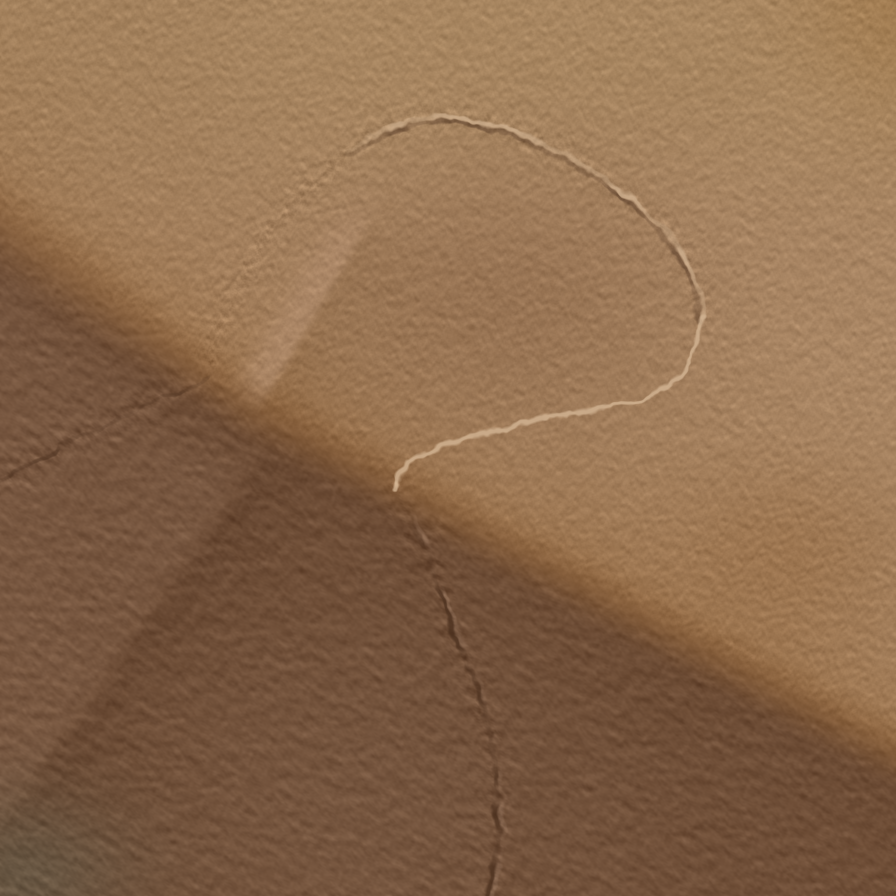
A Shadertoy shader for this texture:

```glsl
// Draws sunlit, grainy tan ground with a looping pale ridge, a fold and a diagonal soft shadow.
#define LIT vec3(0.660, 0.522, 0.388)
#define GOLD vec3(0.592, 0.432, 0.280)
#define SHADE vec3(0.438, 0.310, 0.220)
#define DEEP vec3(0.405, 0.276, 0.185)
#define PALE vec3(0.82, 0.70, 0.57)
#define CRACK vec3(0.29, 0.185, 0.115)
#define GRAIN_SCALE 150.0
#define GRAIN_AMOUNT 0.125
#define LINE_WIDTH 0.0028
#define WOBBLE 0.014
#define STEPS 10

float hash(vec2 p) {
    vec3 q = fract(vec3(p.xyx) * 0.1031);
    q += dot(q, q.yzx + 33.33);
    return fract((q.x + q.y) * q.z);
}

float noise(vec2 p) {
    vec2 i = floor(p), f = fract(p);
    f = f * f * (3.0 - 2.0 * f);
    return mix(mix(hash(i), hash(i + vec2(1, 0)), f.x),
               mix(hash(i + vec2(0, 1)), hash(i + vec2(1, 1)), f.x), f.y);
}

float fbm(vec2 p) {
    float sum = 0.0, weight = 0.5;
    for (int i = 0; i < 3; i++) {
        sum += weight * noise(p);
        p = mat2(1.6, 1.2, -1.2, 1.6) * p + 7.3;
        weight *= 0.5;
    }
    return sum;
}

float relief(vec2 p) { return fbm(p) - fbm(p + vec2(0.30, -0.60)); }

float blob(vec2 p, vec2 centre, vec2 radius) {
    vec2 q = (p - centre) / radius;
    return exp(-dot(q, q));
}

// Signed distance to a quadratic curve; positive on its left side.
float curve(vec2 p, vec2 a, vec2 b, vec2 c) {
    float best = 9.0, side = 1.0;
    vec2 start = a;
    for (int i = 1; i <= STEPS; i++) {
        float t = float(i) / float(STEPS);
        vec2 end = mix(mix(a, b, t), mix(b, c, t), t);
        vec2 v = end - start, w = p - start;
        float d = length(w - v * clamp(dot(w, v) / dot(v, v), 0.0, 1.0));
        if (d < best) {
            best = d;
            side = v.x * w.y - v.y * w.x < 0.0 ? -1.0 : 1.0;
        }
        start = end;
    }
    return best * side;
}

float nearer(float a, float b) { return abs(a) < abs(b) ? a : b; }
float line(float d, float width) { return 1.0 - smoothstep(width * 0.3, width * 1.6, abs(d)); }

void mainImage(out vec4 fragColor, in vec2 fragCoord) {
    vec2 p = fragCoord / iResolution.xy;
    float cloud = fbm(p * 9.0) - 0.45;
    vec2 q = p + WOBBLE * (vec2(fbm(p * 55.0), fbm(p * 55.0 + 31.0)) - 0.44);

    // Lit ground: warm tones near the shadow, in the loop and at the corner
    float edge = p.y - max(0.753 - 0.746 * p.x, 0.694 - 0.533 * p.x) + 0.006 * cloud;
    vec3 lit = LIT + 0.02 * cloud + vec3(0.0, 0.006, -0.008) * smoothstep(0.7, 0.95, p.y);
    lit = mix(lit, GOLD, 0.90 * exp(-max(edge, 0.0) / 0.11));
    lit = mix(lit, vec3(0.575, 0.432, 0.308), 0.75 * blob(p, vec2(0.56, 0.66), vec2(0.20, 0.15)));
    lit = mix(lit, GOLD, 0.60 * blob(p, vec2(0.87, 0.38), vec2(0.14, 0.10)));
    lit = mix(lit, vec3(0.62, 0.46, 0.27), 0.50 * blob(p, vec2(1.02, 1.0), vec2(0.13, 0.13)));
    lit = mix(lit, vec3(0.61, 0.475, 0.340), 0.4 * blob(p, vec2(0.10, 0.90), vec2(0.25, 0.2)));

    // Raised fold with a bright left flank
    vec2 r = p - vec2(0.285, 0.545);
    float across = dot(r, vec2(0.862, -0.507)), along = dot(r, vec2(0.507, 0.862));
    float flank = smoothstep(-0.050, -0.008, across) * (1.0 - smoothstep(-0.003, 0.012, across));
    float extent = smoothstep(-0.02, 0.03, along) * (1.0 - smoothstep(0.18, 0.29, along));
    lit = mix(lit, vec3(0.685, 0.540, 0.415), 0.75 * flank * extent);
    lit -= 0.04 * smoothstep(0.0, 0.015, across) * exp(-max(across, 0.0) / 0.06) * extent;

    // Shaded ground with a dark diagonal crease
    vec3 shade = SHADE + 0.02 * cloud;
    shade = mix(shade, DEEP, 0.65 * exp(min(edge, 0.0) / 0.09) * smoothstep(0.2, 0.33, p.x));
    float crease = dot(p - vec2(0.273, 0.447), vec2(0.818, -0.575));
    float fall = smoothstep(-0.018, 0.008, crease) * exp(-max(crease, 0.0) / 0.05);
    shade = mix(shade, vec3(0.36, 0.24, 0.16), 0.50 * fall * (1.0 - smoothstep(0.43, 0.53, p.y)));
    shade += 0.028 * (1.0 - smoothstep(-0.03, 0.0, crease)) * smoothstep(0.04, 0.14, -edge);
    shade = mix(shade, vec3(0.475, 0.350, 0.260), 0.6 * blob(p, vec2(0.40, 0.05), vec2(0.24, 0.24)));
    shade = mix(shade, vec3(0.40, 0.350, 0.275), 0.75 * blob(p, vec2(0.02, 0.02), vec2(0.12, 0.09)));
    float blur = mix(0.072, 0.048, smoothstep(0.0, 0.35, p.x));
    float sun = smoothstep(-blur, blur, edge);
    vec3 col = mix(shade, lit, sun);
    col += vec3(0.012, 0.002, -0.012) * 4.0 * sun * (1.0 - sun);

    // Ridge, cracks and the faint left end of the loop
    float upper = nearer(curve(q, vec2(0.390, 0.831), vec2(0.450, 0.872), vec2(0.508, 0.870)),
                         curve(q, vec2(0.508, 0.870), vec2(0.592, 0.859), vec2(0.671, 0.801)));
    upper = nearer(upper, curve(q, vec2(0.671, 0.801), vec2(0.785, 0.727), vec2(0.784, 0.648)));
    float lower = nearer(curve(q, vec2(0.784, 0.648), vec2(0.777, 0.573), vec2(0.710, 0.551)),
                         curve(q, vec2(0.710, 0.551), vec2(0.638, 0.539), vec2(0.560, 0.521)));
    lower = nearer(lower, curve(q, vec2(0.560, 0.521), vec2(0.449, 0.501), vec2(0.4375, 0.456)));
    float crack = nearer(curve(q, vec2(0.4375, 0.456), vec2(0.479, 0.385), vec2(0.508, 0.290)),
                         curve(q, vec2(0.508, 0.290), vec2(0.579, 0.154), vec2(0.544, -0.01)));
    float branch = curve(q, vec2(-0.01, 0.460), vec2(0.117, 0.529), vec2(0.234, 0.577));
    float trace = curve(q, vec2(0.390, 0.831), vec2(0.267, 0.733), vec2(0.234, 0.596));

    // Relief of the grain, streaky in the shadow and rougher beside the cracks
    vec2 g = mat2(0.85, 0.53, -0.53, 0.85) * p * GRAIN_SCALE;
    float bumps = mix(relief(g * vec2(0.55, 0.9)), relief(g), smoothstep(0.2, 0.8, sun));
    float rough = 1.0 + 1.2 * exp(-min(min(abs(crack), abs(branch)), min(abs(upper), abs(trace))) / 0.012);
    col += GRAIN_AMOUNT * rough * bumps * vec3(1.0, 0.92, 0.82) + 0.024 * (noise(p * 250.0) - 0.5);

    // Line colours, broken into uneven runs
    float patchy = smoothstep(0.30, 0.70, noise(p * 45.0 + 5.0));
    float broken = mix(0.5, 1.0, patchy) * smoothstep(0.37, 0.43, p.x);
    col = mix(col, CRACK, 0.50 * broken * line(upper + 0.005, LINE_WIDTH));
    col = mix(col, PALE, 0.78 * broken * line(upper, LINE_WIDTH));
    col = mix(col, PALE, 0.85 * line(lower, LINE_WIDTH * mix(0.8, 1.15, patchy)));
    float depth = smoothstep(0.46, 0.34, p.y) * mix(0.2, 0.75, patchy);
    col = mix(col, CRACK, depth * line(crack, LINE_WIDTH * 1.1));
    col += 0.06 * patchy * line(crack - 0.005, LINE_WIDTH);
    col = mix(col, CRACK, mix(0.2, 0.55, patchy) * line(branch, LINE_WIDTH * 0.85));
    fragColor = vec4(clamp(col, 0.0, 1.0), 1.0);
}
```
